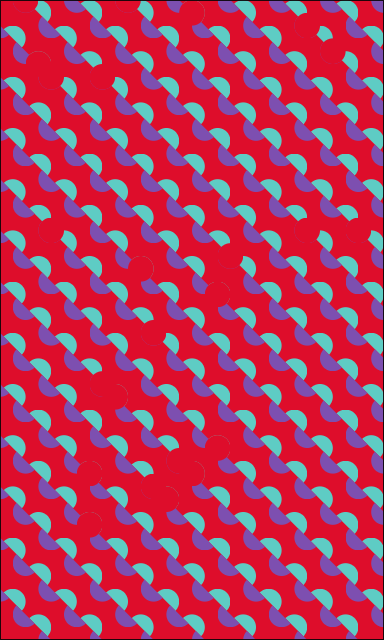
A Shadertoy shader for this pattern:

```glsl
// Diagonal chains of half discs, teal above and violet below, on a red ground.
// Each colour fills every other cell of a square grid; the violet grid is shifted
// by half a cell. A hash hides a few tiles under plain discs that bite neighbours.

#define ROWS 25.0
#define RADIUS 0.5
#define HIDDEN_SHARE 0.07
#define BORDER 0.035
#define RED vec3(0.87, 0.05, 0.17)
#define TEAL vec3(0.37, 0.80, 0.77)
#define VIOLET vec3(0.49, 0.31, 0.69)
#define BORDER_COLOR vec3(0.03, 0.01, 0.02)

float hash(vec2 p) {
    return fract(sin(dot(p, vec2(127.1, 311.7))) * 43758.5453);
}

// Turns a signed distance into smooth coverage
float coverage(float dist, float pixel) {
    return clamp(0.5 - dist / pixel, 0.0, 1.0);
}

// Returns coverage of the half disc (x) and of the disc that hides it (y)
vec2 halfDiscTile(vec2 p, float side, float seed, float pixel) {
    vec2 cell = floor(p);
    vec2 local = p - cell - 0.5;
    float occupied = mod(cell.x + cell.y, 2.0);
    float disc = length(local) - RADIUS;
    float diagonal = side * (local.y - local.x) * sqrt(0.5);
    float hidden = step(hash(cell + seed), HIDDEN_SHARE);
    return occupied * vec2(coverage(max(disc, diagonal), pixel),
                           hidden * coverage(disc, pixel));
}

void mainImage(out vec4 fragColor, in vec2 fragCoord) {
    // Cell units, counted from the upper left corner
    float pixel = ROWS / iResolution.y;
    vec2 size = iResolution.xy * pixel;
    vec2 p = vec2(fragCoord.x, iResolution.y - fragCoord.y) * pixel;

    // Two interlocking grids of half discs
    vec2 upper = halfDiscTile(p, 1.0, 3.0, pixel);
    vec2 lower = halfDiscTile(p + 0.5, -1.0, 41.0, pixel);
    vec3 color = mix(RED, TEAL, upper.x);
    color = mix(color, VIOLET, lower.x);

    // Plain discs cover the hidden tiles, leaving a faint rim
    color = mix(color, RED, upper.y);
    color = mix(color, RED, lower.y);

    // Thin dark edge around the canvas
    vec2 inset = min(p, size - p);
    float edge = coverage(min(inset.x, inset.y) - BORDER, pixel);
    color = mix(color, BORDER_COLOR, edge);

    fragColor = vec4(color, 1.0);
}
```
